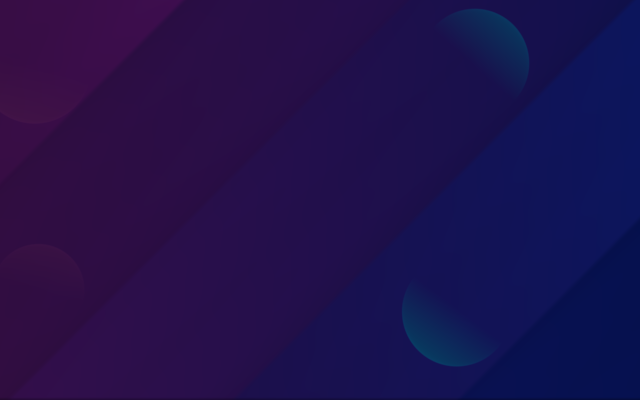
Give the GLSL for this background, as a Shadertoy shader.

```glsl
// Dark diagonal bands from plum to navy, with four half-faded glowing discs.

const int BANDS = 5;
const float FIRST_EDGE = 0.460;    // first edge, measured along the diagonal
const float EDGE_STEP = 0.562;     // diagonal spacing between edges
const float EDGE_SOFTNESS = 0.008;
const float SHADOW_DEPTH = 0.05;
const float SHADOW_WIDTH = 0.030;
const float STREAK_STRENGTH = 0.006;
const float RIM_WIDTH = 0.004;
const float RIM_STRENGTH = 0.12;

const vec3 TEAL = vec3(0.02, 0.25, 0.38);
const vec3 ROSE = vec3(0.27, 0.090, 0.27);

// Band colours at the left and right sides of the canvas
const vec3 BAND_LEFT[BANDS] = vec3[BANDS](
    vec3(0.217, 0.050, 0.268), vec3(0.192, 0.051, 0.255),
    vec3(0.203, 0.056, 0.290), vec3(0.150, 0.047, 0.255),
    vec3(0.080, 0.070, 0.350));
const vec3 BAND_RIGHT[BANDS] = vec3[BANDS](
    vec3(0.300, 0.062, 0.410), vec3(0.105, 0.058, 0.315),
    vec3(0.062, 0.064, 0.302), vec3(0.046, 0.083, 0.362),
    vec3(0.022, 0.066, 0.310));

vec3 bandColor(int band, float across) {
    return mix(BAND_LEFT[band], BAND_RIGHT[band], across);
}

// Stacks the bands from the upper left, shading the lower side of each edge
vec3 diagonalBands(vec2 p, float across, float pixel) {
    float diagonal = p.x + 1.0 - p.y;
    float softness = max(pixel, EDGE_SOFTNESS);
    float shade = 1.0;
    vec3 color = bandColor(0, across);
    for (int i = 1; i < BANDS; i++) {
        float edge = FIRST_EDGE + EDGE_STEP * float(i - 1);
        float d = (diagonal - edge) * 0.7071;
        float passed = smoothstep(-softness, softness, d);
        color = mix(color, bandColor(i, across), passed);

        // The outer edges cast their shadow right, the inner ones left
        bool outer = i == 1 || i == BANDS - 1;
        float shadowSide = outer ? passed : 1.0 - passed;
        shade -= SHADOW_DEPTH * shadowSide * exp(-abs(d) / SHADOW_WIDTH);
    }
    float streaks = sin(diagonal * 23.0) + 0.5 * sin(diagonal * 51.0 + 1.3);
    return color * (shade + STREAK_STRENGTH * streaks);
}

// Blends a disc that fades from its lit side to nothing past its centre
vec3 addDisc(vec3 color, vec2 p, vec2 center, float radius, vec2 lightDir,
             vec3 tint, float opacity, float pixel) {
    vec2 q = p - center;
    float d = length(q) - radius;
    float inside = 1.0 - smoothstep(-pixel, pixel, d);
    float lit = clamp(dot(q, normalize(lightDir)) / radius + 0.05, 0.0, 1.0);
    float rim = RIM_STRENGTH * exp(-abs(d) / RIM_WIDTH);
    return mix(color, tint * (1.0 + rim), inside * lit * opacity);
}

void mainImage(out vec4 fragColor, in vec2 fragCoord) {
    vec2 p = fragCoord / iResolution.y;
    float across = fragCoord.x / iResolution.x;
    float pixel = 1.0 / iResolution.y;

    vec3 color = diagonalBands(p, across, pixel);

    // Discs on the cool side
    color = addDisc(color, p, vec2(1.187, 0.842), 0.136, vec2(0.66, 0.74), TEAL, 0.75, pixel);
    color = addDisc(color, p, vec2(1.142, 0.221), 0.137, vec2(-0.6, -0.8), TEAL, 0.85, pixel);

    // Discs on the warm side
    color = addDisc(color, p, vec2(0.096, 0.275), 0.115, vec2(0.25, 0.97), ROSE, 0.42, pixel);
    color = addDisc(color, p, vec2(0.087, 0.833), 0.142, vec2(-0.3, -0.95), ROSE, 0.55, pixel);

    // Thin dark line along the bottom
    color *= mix(0.75, 1.0, smoothstep(0.0, 0.008, p.y));

    fragColor = vec4(color, 1.0);
}
```
